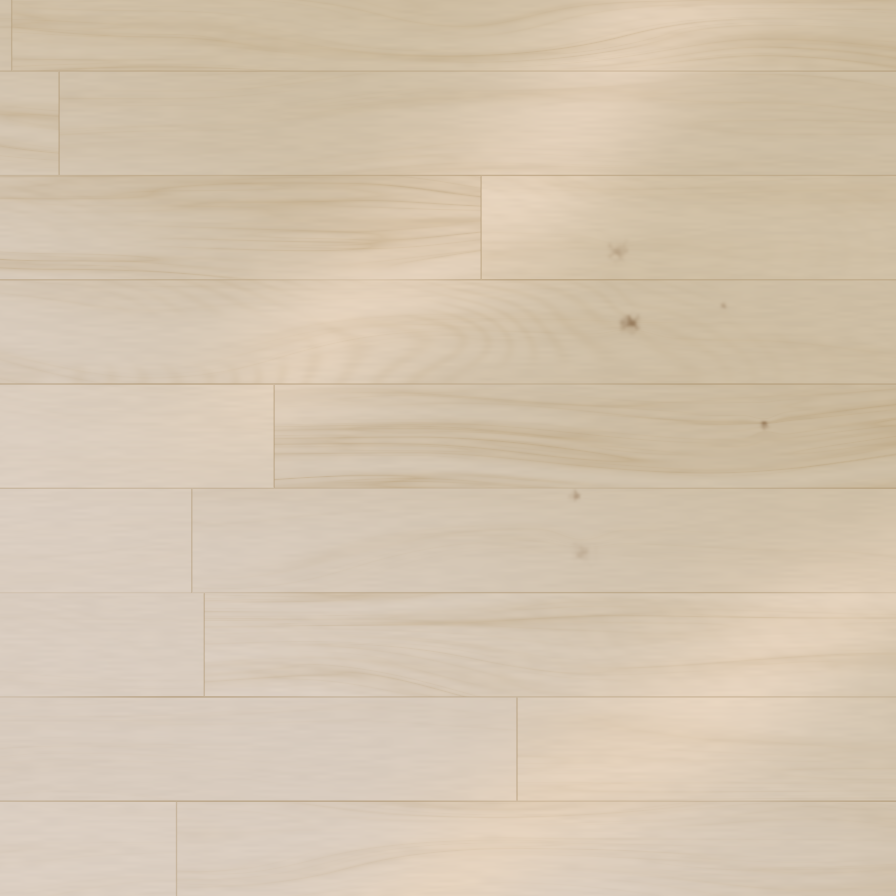
This texture is drawn by a Shadertoy shader. Its source:

```glsl
// Pale oak floor: nine rows of long planks with staggered end joints.
// Each plank gets stretched ridge-noise grain, some rows carry arched rings,
// knots bend the fibres, and soft diagonal light falls across the boards.

const float PITCH = 0.1164;      // plank height
const float FIRST_SEAM = 0.0794; // first seam, measured from the top
const float SEAM_HALF = 0.0003;
const vec3 TAN   = vec3(0.808, 0.746, 0.645);
const vec3 BLUSH = vec3(0.858, 0.808, 0.758);
const vec3 LIGHT = vec3(0.910, 0.835, 0.750);
const vec3 GRAIN = vec3(0.700, 0.595, 0.430);
const vec3 SEAM  = vec3(0.660, 0.560, 0.410);
const vec3 KNOT  = vec3(0.480, 0.350, 0.220);

// Per row: joint position, grain left of it, grain right of it, ring arches
const vec4 ROWS[9] = vec4[9](
    vec4(0.013, 0.5, 0.75, 0.15), vec4(0.066, 0.7, 0.4, 0.0),
    vec4(0.537, 0.9, 0.35, 0.25), vec4(-1.0, 0.0, 0.35, 0.8),
    vec4(0.306, 0.1, 1.0, 0.0),   vec4(0.214, 0.1, 0.25, 0.0),
    vec4(0.228, 0.12, 0.7, 0.15), vec4(0.577, 0.16, 0.35, 0.0),
    vec4(0.197, 0.15, 0.45, 0.0));

// Knots: centre from the top left, radius, darkness
const vec4 KNOTS[6] = vec4[6](
    vec4(0.690, 0.280, 0.009, 0.40), vec4(0.704, 0.361, 0.009, 0.90),
    vec4(0.853, 0.474, 0.005, 0.75), vec4(0.642, 0.553, 0.005, 0.50),
    vec4(0.650, 0.617, 0.010, 0.25), vec4(0.807, 0.341, 0.004, 0.35));

float hash(vec2 p) {
    return fract(sin(dot(p, vec2(127.1, 311.7))) * 43758.5453);
}

float noise(vec2 p) {
    vec2 i = floor(p), f = fract(p);
    f = f * f * (3.0 - 2.0 * f);
    return mix(mix(hash(i), hash(i + vec2(1, 0)), f.x),
               mix(hash(i + vec2(0, 1)), hash(i + vec2(1, 1)), f.x), f.y);
}

float ridge(vec2 p, float sharpness) {
    return pow(1.0 - abs(2.0 * noise(p) - 1.0), sharpness);
}

float bell(float x, float width) {
    return exp(-x * x / (width * width));
}

float line(float dist, float halfWidth, float px) {
    return 1.0 - smoothstep(halfWidth, halfWidth + px, abs(dist));
}

// Long wavy veins; p.x runs along the plank, p.y across it (0 to 1)
float veins(vec2 p, float seed) {
    p.y += 0.6 * (noise(vec2(p.x * 3.0 + seed, p.y * 1.5)) - 0.5);
    float broad = noise(vec2(p.x * 2.0, p.y * 5.0 + seed));
    float fine = ridge(vec2(p.x * 4.0 + seed, p.y * 12.0 + seed), 4.0);
    float thin = ridge(vec2(p.x * 8.0 - seed, p.y * 22.0 + seed), 3.0);
    return 0.4 * broad - 0.12 + (0.5 * fine + 0.25 * thin) * smoothstep(0.2, 0.8, broad);
}

// Nested growth rings cut at a shallow angle
float arches(vec2 p, float seed) {
    float wobble = 2.4 * noise(vec2(p.x * 7.0 + seed, p.y * 2.0));
    float bend = 6.0 * (p.y - 0.85) * (p.y - 0.85);
    float wave = 0.5 + 0.5 * sin(6.2832 * (p.x * 24.0 + bend + wobble));
    return wave * wave * smoothstep(0.25, 0.8, noise(p * vec2(6.0, 2.5) + seed));
}

// Two slanted bands of window light
float lightBands(vec2 q) {
    float wobble = 0.08 * (noise(q * 5.0) - 0.5);
    float upper = bell(q.x + 0.95 * q.y - 0.75 + wobble, 0.14)
                * (1.0 - smoothstep(0.36, 0.58, q.y));
    float lower = bell(q.x + 1.35 * q.y - 1.82 + wobble, 0.14)
                * smoothstep(0.5, 0.72, q.y);
    return max(upper, lower);
}

void mainImage(out vec4 fragColor, in vec2 fragCoord) {
    vec2 q = fragCoord / iResolution.xy;
    q.y = 1.0 - q.y;
    float px = 1.0 / min(iResolution.x, iResolution.y);

    // Plank layout
    float s = (q.y - FIRST_SEAM) / PITCH + 1.0;
    float row = floor(s);
    vec4 plank = ROWS[int(clamp(row, 0.0, 8.0))];
    float side = step(plank.x, q.x);
    float seed = 40.0 * hash(vec2(row, side + 3.0));

    // Knots darken the wood and push the fibres aside
    vec2 p = vec2(q.x, fract(s));
    float knot = 0.0;
    for (int i = 0; i < 6; i++) {
        vec4 k = KNOTS[i];
        vec2 d = (q - k.xy) / k.z;
        float sameRow = 1.0 - step(0.5, abs(floor((k.y - FIRST_SEAM) / PITCH + 1.0) - row));
        p.y += sameRow * k.z * 9.0 * d.y * exp(-dot(d, d) * 0.12);
        d += 0.9 * vec2(noise(q * 150.0), noise(q * 150.0 + 9.0)) - 0.45;
        knot += sameRow * k.w * exp(-dot(d, d) * 1.4);
    }

    // Wood tone under the light
    vec3 col = mix(TAN, BLUSH, smoothstep(-0.3, 0.65, q.y - 0.75 * q.x));
    col = mix(col, LIGHT, 0.85 * lightBands(q));
    col *= 1.0 + 0.02 * (hash(vec2(seed, row)) - 0.5);

    // Veins, rings and short pores
    float grain = mix(plank.y, plank.z, side) * veins(p, seed) + 0.22 * plank.w * arches(p, seed);
    col = mix(col, GRAIN, clamp(0.5 * grain, -0.1, 0.5));
    col *= 1.0 + 0.022 * (noise(vec2(q.x * 45.0 + seed, q.y * 300.0)) - 0.5);
    col = mix(col, KNOT, min(0.7 * knot, 0.8));

    // Worn seams between rows and thin end joints
    float across = (s - floor(s + 0.5)) * PITCH;
    float wear = 0.16 + 0.4 * noise(vec2(q.x * 5.0, floor(s + 0.5) * 7.0));
    float joint = 0.38 * line(q.x - plank.x, SEAM_HALF, px);
    col = mix(col, SEAM, max(wear * line(across, SEAM_HALF, px), joint));
    fragColor = vec4(clamp(col, 0.0, 1.0), 1.0);
}
```
